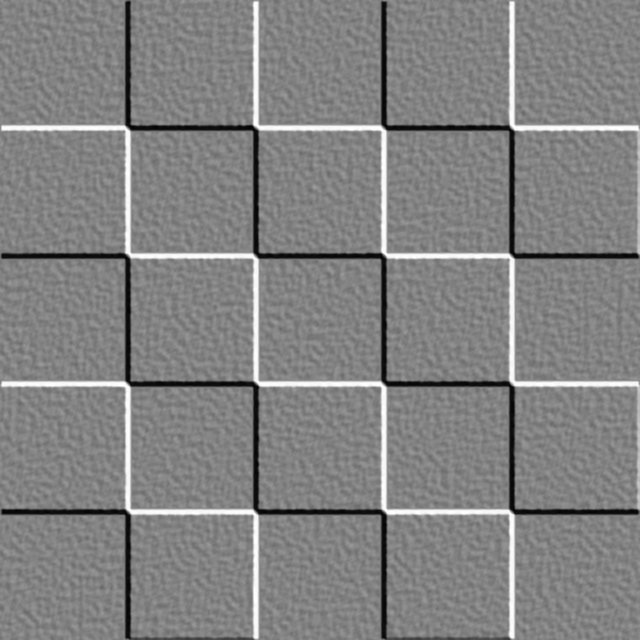
Give the GLSL for this pattern, as a Shadertoy shader.

```glsl
// Embossed grey checkerboard: black and white bevel lines over fine grainy stone.

const float CELLS = 5.0;          // repeats across and down
const float LINE_CORE = 0.008;    // solid half width, in cells
const float LINE_SOFT = 0.025;    // width of the soft rim, in cells
const float LINE_CONTRAST = 0.47;
const float BASE_GREY = 0.51;
const float GRAIN_SCALE = 95.0;   // noise lattice cells across the canvas
const float GRAIN_GAIN = 0.085;

// Pseudo-random unit vector for a lattice point
vec2 randomGradient(vec2 cell) {
    vec3 q = fract(cell.xyx * vec3(0.1031, 0.1030, 0.0973));
    q += dot(q, q.yzx + 33.33);
    float angle = 6.2832 * fract((q.x + q.y) * q.z);
    return vec2(cos(angle), sin(angle));
}

float gradientNoise(vec2 p) {
    vec2 i = floor(p);
    vec2 f = p - i;
    vec2 u = f * f * f * (f * (f * 6.0 - 15.0) + 10.0);
    vec2 e = vec2(0.0, 1.0);
    float a = dot(randomGradient(i), f);
    float b = dot(randomGradient(i + e.yx), f - e.yx);
    float c = dot(randomGradient(i + e.xy), f - e.xy);
    float d = dot(randomGradient(i + e.yy), f - e.yy);
    return mix(mix(a, b, u.x), mix(c, d, u.x), u.y);
}

// Two octaves of surface height
float grainHeight(vec2 p) {
    return gradientNoise(p) + 0.4 * gradientNoise(p * 1.9 + 17.3);
}

// Height difference along the light direction
float embossedGrain(vec2 p) {
    vec2 lightStep = vec2(0.25);
    return grainHeight(p - lightStep) - grainHeight(p + lightStep);
}

// Bevel shade of a checkerboard: -1 shadow, 0 flat, 1 highlight
float checkerBevel(vec2 p, float count, float soft, float wobble) {
    vec2 node = round(p);
    vec2 offset = p - node + wobble;
    float parity = 1.0 - 2.0 * mod(node.x + node.y, 2.0);

    vec2 line = 1.0 - smoothstep(LINE_CORE, LINE_CORE + soft, abs(offset));
    vec2 side = clamp(offset / 0.02, -1.0, 1.0);
    float vertical = parity * line.x * side.y;
    float horizontal = parity * line.y * side.x;

    // Border: left and top stay flat, right and bottom show faint alternate edges
    vertical *= step(0.5, node.x);
    horizontal *= step(node.y, count - 0.5);
    if (node.x > count - 0.5) vertical = 0.5 * max(vertical, 0.0);
    if (node.y < 0.5) horizontal = 0.5 * min(horizontal, 0.0);
    return clamp(vertical + horizontal, -1.0, 1.0);
}

void mainImage(out vec4 fragColor, in vec2 fragCoord) {
    vec2 uv = fragCoord / iResolution.xy;
    float pixel = CELLS / min(iResolution.x, iResolution.y);
    float soft = max(LINE_SOFT, 1.5 * pixel);

    float grain = embossedGrain(uv * GRAIN_SCALE);
    float bevel = checkerBevel(uv * CELLS, CELLS, soft, 0.003 * grain);

    // Grain fades where the bevel saturates
    float grey = BASE_GREY + LINE_CONTRAST * bevel;
    grey += GRAIN_GAIN * grain * (1.0 - 0.7 * abs(bevel));
    fragColor = vec4(vec3(clamp(grey, 0.0, 1.0)), 1.0);
}
```
